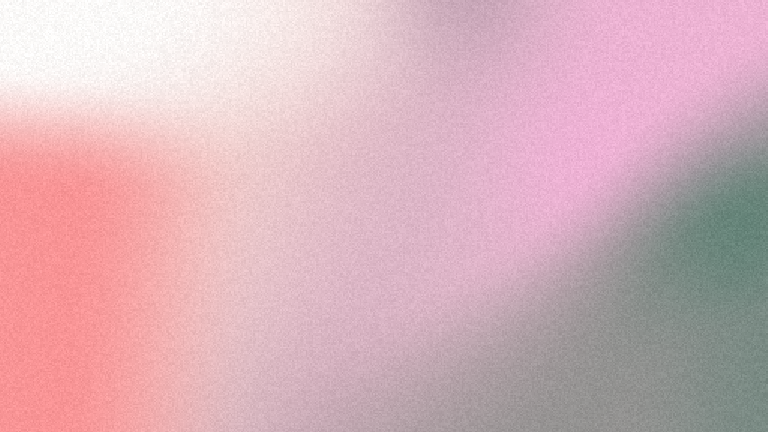
A Shadertoy shader for this background:

```glsl
// A soft, grainy colour field: white and coral on the left, a pink band
// and a grey-green shadow on the right. Each area is a blurred mask
// mixed over a blush-to-mauve base, then fine film grain is added.

float hash(vec2 p) {
    vec3 q = fract(vec3(p.xyx) * 0.1031);
    q += dot(q, q.yzx + 33.33);
    return fract((q.x + q.y) * q.z);
}

// Gaussian spot with separate horizontal and vertical radii
float spot(vec2 p, vec2 center, vec2 radius) {
    vec2 q = (p - center) / radius;
    return exp(-dot(q, q));
}

// Falls softly from 1 to 0 between two limits
float fade(float from, float to, float x) {
    return 1.0 - smoothstep(from, to, x);
}

void mainImage(out vec4 fragColor, in vec2 fragCoord) {
    vec2 p = fragCoord / iResolution.y;

    // Base: blush on the left, mauve towards the middle, duller at the bottom
    vec3 blush = vec3(0.94, 0.81, 0.80);
    vec3 mauve = mix(vec3(0.81, 0.68, 0.73), vec3(0.86, 0.71, 0.775), smoothstep(0.0, 0.4, p.y));
    vec3 col = mix(blush, mauve, smoothstep(0.36, 1.0, p.x + 0.45 * (0.5 - p.y)));

    // White light in the upper left corner
    float light = fade(0.35, 1.5, length((p - vec2(0.0, 1.0)) / vec2(0.80, 0.33)));
    col = mix(col, vec3(0.985, 0.98, 0.975), light);

    // Coral block with a wide, rounded falloff
    float coralEdge = p.x - 0.06 * p.y;
    float coral = fade(0.12, 0.60, coralEdge) * fade(0.56, 0.85, p.y + 0.10 * p.x);
    col = mix(col, vec3(0.975, 0.58, 0.585), coral);

    // Pink band leaning to the right, fading downwards
    float bandEdge = p.x - 1.08 - 0.16 * p.y * p.y;
    float band = smoothstep(-0.24, 0.26, bandEdge) * smoothstep(0.12, 0.65, p.y);
    col = mix(col, vec3(0.925, 0.70, 0.825), band);
    col = mix(col, vec3(0.94, 0.69, 0.84), 0.5 * spot(p, vec2(1.35, 0.65), vec2(0.17, 0.18)));

    // Dusky smudge at the top edge
    col = mix(col, vec3(0.74, 0.62, 0.69), 0.70 * spot(p, vec2(1.08, 1.04), vec2(0.17, 0.20)));

    // Grey shadow below a diagonal, softer near the bottom
    float bend = max(p.x - 1.40, 0.0);
    float depth = (p.x - p.y - 0.94 - 0.7 * bend * bend) * 0.707;
    float blur = mix(0.29, 0.14, smoothstep(0.0, 0.5, p.y));
    float shadow = smoothstep(-blur, blur, depth);

    // Green core inside the shadow, spilling down the right edge
    float green = max(0.95 * spot(p, vec2(1.73, 0.48), vec2(0.25, 0.27)),
                      0.55 * smoothstep(1.40, 1.80, p.x));
    vec3 shade = mix(vec3(0.58, 0.575, 0.57), vec3(0.39, 0.515, 0.47), green);
    col = mix(col, shade, shadow);

    // Film grain
    vec2 cell = floor(p * 288.0);
    float grain = hash(cell) + hash(cell + 71.0) - 1.0;
    col += 0.044 * grain;

    fragColor = vec4(clamp(col, 0.0, 1.0), 1.0);
}
```
